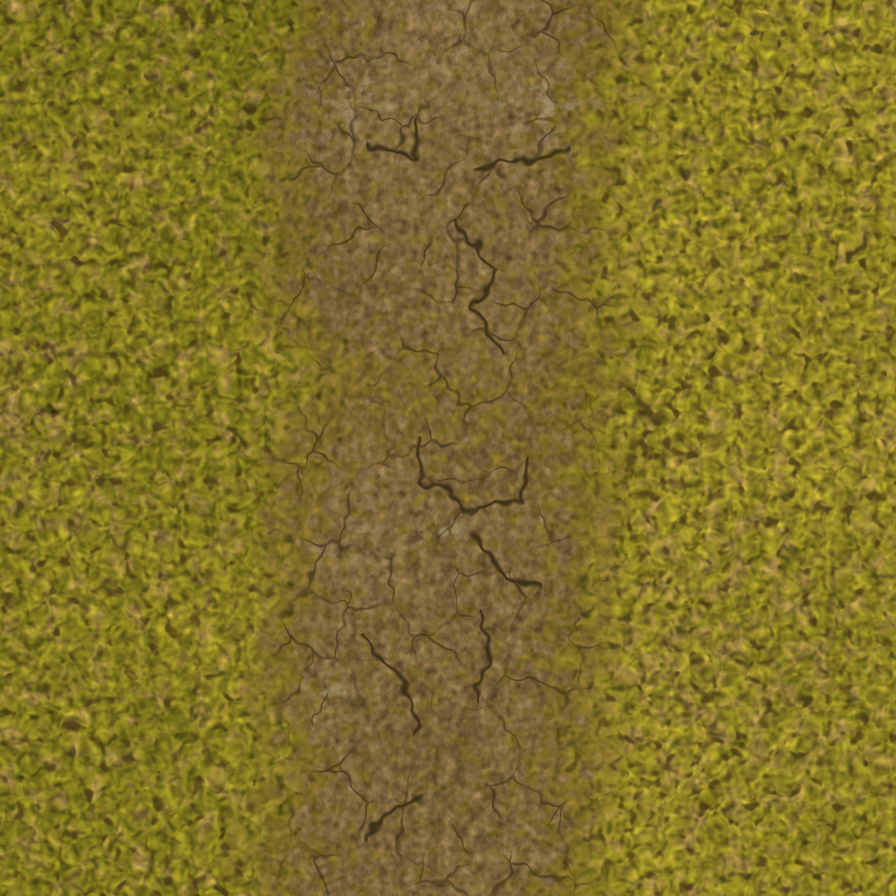
This texture is drawn by a Shadertoy shader. Its source:

```glsl
// Draws a worn, cracked earth path running upward between two areas of dry grass.

vec2 hash2(vec2 p) {
    vec3 q = fract(p.xyx * vec3(.1031, .1030, .0973));
    q += dot(q, q.yzx + 33.33);
    return fract((q.xx + q.yz) * q.zy);
}

float corner(vec2 cell, vec2 f, vec2 o) { return dot(hash2(cell + o) * 2. - 1., f - o); }

// Gradient noise, roughly -0.7 to 0.7
float noise(vec2 p) {
    vec2 i = floor(p), f = p - i, u = f * f * f * (f * (f * 6. - 15.) + 10.);
    return mix(mix(corner(i, f, vec2(0)), corner(i, f, vec2(1, 0)), u.x),
               mix(corner(i, f, vec2(0, 1)), corner(i, f, vec2(1)), u.x), u.y);
}

float fbm(vec2 p) {
    float sum = 0., amp = .8;
    for (int i = 0; i < 4; i++) {
        sum += amp * noise(p);
        p = mat2(1.6, 1.2, -1.2, 1.6) * p + 17.3;
        amp *= .6;
    }
    return sum;
}

vec2 warp(vec2 p) { return vec2(noise(p), noise(p + 40.5)); }

float blob(vec2 p, vec2 centre, vec2 radius) {
    vec2 d = (p - centre) / radius;
    return exp(-dot(d, d));
}

float segment(vec2 p, vec2 a, vec2 b) {
    vec2 d = b - a;
    return length(p - a - d * clamp(dot(p - a, d) / dot(d, d), 0., 1.));
}

float bend(vec2 p, vec4 ab, vec2 c) { return min(segment(p, ab.xy, ab.zw), segment(p, ab.zw, c)); }

// Distance to the borders between scattered cells
float cellBorder(vec2 p) {
    vec2 i = floor(p), nearest = vec2(9);
    for (int k = 0; k < 9; k++) {
        vec2 c = i + vec2(k % 3 - 1, k / 3 - 1), r = c + hash2(c) - p;
        if (dot(r, r) < dot(nearest, nearest)) nearest = r;
    }
    float d = 9.;
    for (int k = 0; k < 25; k++) {
        vec2 c = i + vec2(k % 5 - 2, k / 5 - 2), r = c + hash2(c) - p, gap = r - nearest;
        if (dot(gap, gap) > 1e-4) d = min(d, dot(.5 * (r + nearest), normalize(gap)));
    }
    return d;
}

// Soft strokes at random angles, as a tone around zero
float blades(vec2 p) {
    vec2 i = floor(p);
    float tone = 0.;
    for (int k = 0; k < 9; k++) {
        vec2 c = i + vec2(k % 3 - 1, k / 3 - 1), h = hash2(c + 71.);
        float a = 6.2832 * h.x;
        vec2 q = mat2(cos(a), -sin(a), sin(a), cos(a)) * (p - c - hash2(c));
        q.x -= clamp(q.x, -.35, .35);
        tone = mix(tone, h.y - .5, smoothstep(.38, .02, length(q)));
    }
    return tone;
}

// The larger fissures, from the top of the path to the bottom
float mainCracks(vec2 p) {
    float d = bend(p, vec4(.41, .837, .463, .83), vec2(.468, .865));
    d = min(d, bend(p, vec4(.535, .813, .585, .822), vec2(.635, .835)));
    d = min(d, bend(p, vec4(.505, .755, .555, .7), vec2(.527, .658)));
    d = min(d, segment(p, vec2(.527, .658), vec2(.557, .608)));
    d = min(d, bend(p, vec4(.465, .51, .472, .465), vec2(.505, .452)));
    d = min(d, bend(p, vec4(.505, .452, .528, .425), vec2(.55, .436)));
    d = min(d, bend(p, vec4(.55, .436, .582, .442), vec2(.593, .49)));
    d = min(d, bend(p, vec4(.531, .4, .564, .355), vec2(.6, .349)) - .0005);
    d = min(d, bend(p, vec4(.54, .32, .545, .26), vec2(.533, .225)));
    d = min(d, bend(p, vec4(.404, .29, .443, .25), vec2(.469, .18)));
    return min(d, bend(p, vec4(.41, .06, .43, .095), vec2(.462, .108)));
}

vec3 grass(vec2 p, float broad, float clump) {
    float sunny = .4 + .4 * smoothstep(.4, .8, p.x) + broad * .6 - .4 * blob(p, vec2(.25, .94), vec2(.16, .12));
    vec3 col = mix(vec3(.45, .43, .09), vec3(.58, .53, .14), clamp(sunny, 0., 1.));
    // Straw, lit tufts, then the shadowed gaps between them
    float dry = .15 * blob(p, vec2(.8, .25), vec2(.15)) + .2 * blob(p, vec2(0, .53), vec2(.07)) + .2 * blob(p, vec2(.34, .54), vec2(.05));
    col = mix(col, vec3(.60, .49, .27), .8 * smoothstep(-.1, .5, fbm(p * 42. + 5.) + dry));
    col *= 1. + .72 * clump;
    float shade = .2 * blob(p, vec2(.73, .53), vec2(.05, .08)) + .12 * blob(p, vec2(.7, .12), vec2(.07));
    float gaps = smoothstep(.08, .56, noise(p * 66.) + .6 * noise(p * 125.) + shade - .2 * clump);
    return mix(col, vec3(.27, .21, .085), .75 * gaps);
}

vec3 earth(vec2 p, float broad, float clump, float edge) {
    float grain = fbm(p * vec2(75, 58)) + .6 * noise(p * 130.);
    vec3 col = mix(vec3(.32, .25, .13), vec3(.665, .55, .355), clamp(.48 + .65 * grain + .2 * broad, 0., 1.));
    // Sparse growth and pale dry crust
    float growth = .2 + .4 * edge + .25 * blob(p, vec2(.46, .56), vec2(.2, .07)) + .6 * noise(p * 55.) + .6 * noise(p * 95.);
    col = mix(col, vec3(.48, .41, .12) * (1. + .7 * clump), .75 * smoothstep(.12, .65, growth));
    float crust = blob(p, vec2(.39, .89), vec2(.06, .05)) + blob(p, vec2(.5, .95), vec2(.04, .05))
        + blob(p, vec2(.61, .88), vec2(.06, .05)) + blob(p, vec2(.5, .41), vec2(.03, .02))
        + blob(p, vec2(.4, .41), vec2(.05, .07)) * .6 + blob(p, vec2(.37, .22), vec2(.025));
    col = mix(col, vec3(.64, .59, .45), .75 * crust * smoothstep(-.05, .4, fbm(p * 55. + 9.)));
    // Fine broken network and the main fissures
    vec2 bent = p + .012 * warp(p * 30.) + .01 * warp(p * 65.);
    float width = .003 + .003 * noise(p * 38. + 6.);
    float net = smoothstep(width, 0., cellBorder(bent * 15.) / 15.) * smoothstep(-.2, .2, noise(p * 19. + 8.));
    float deep = smoothstep(width + .0014, 0., mainCracks(bent));
    return mix(col, vec3(.19, .14, .07), max(.55 * net, .8 * deep));
}

void mainImage(out vec4 fragColor, in vec2 fragCoord) {
    vec2 p = fragCoord / iResolution.xy, q = p + .006 * warp(p * 50.);
    float broad = fbm(p * 5.), clump = .5 * noise(q * 62.) + .65 * noise(q * 110.) + .35 * noise(q * 180.) + .4 * blades(q * 85.);
    // Irregular path outline, pinched on the left above the middle
    float left = .31 + .055 * blob(p, vec2(p.x, .57), vec2(.05)) + .035 * smoothstep(.92, 1., p.y);
    float inside = min(p.x - left, .645 + .035 * p.y - p.x) + .05 * fbm(p * 10. + 2.) + .08 * noise(q * 48.) + .05 * clump;
    float path = smoothstep(-.045, .035, inside);
    vec3 col = mix(grass(q, broad, clump), earth(p, broad, clump, smoothstep(.08, 0., inside)), path);
    fragColor = vec4(clamp(col, 0., 1.), 1);
}
```
